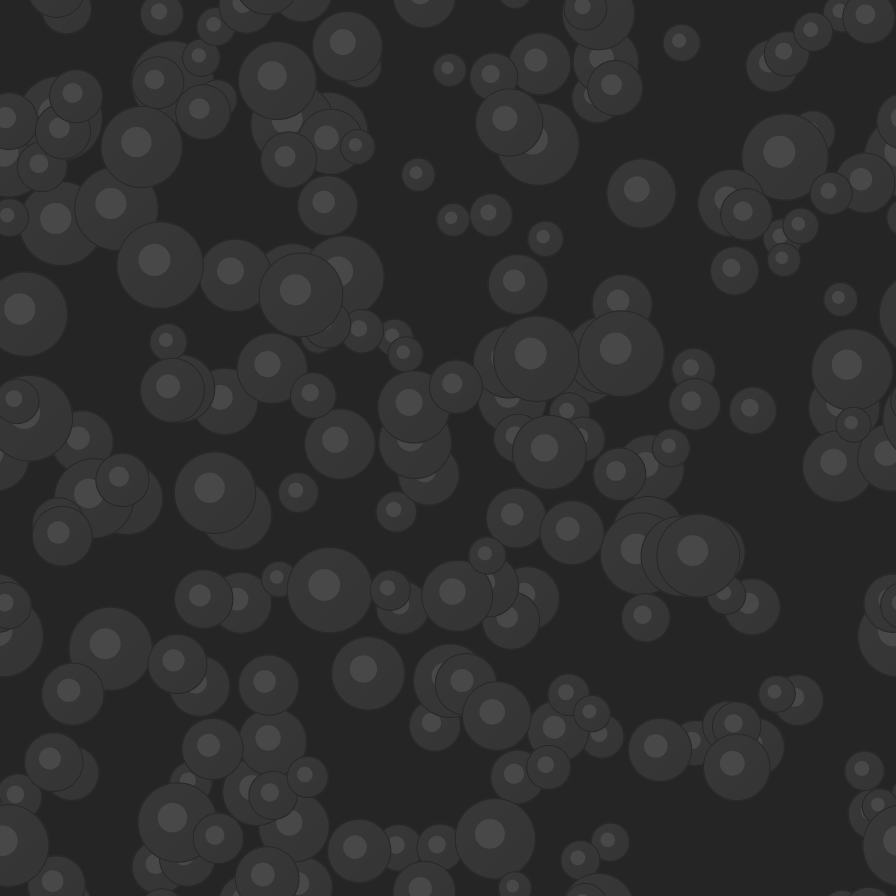
Give the GLSL for this pattern, as a Shadertoy shader.

```glsl
// Three independent random values in 0..1 for a disc index
vec3 hash31(float n) {
    vec3 h = fract(vec3(n) * vec3(0.1031, 0.1030, 0.0973));
    h += dot(h, h.yzx + 33.33);
    return fract((h.xxy + h.yzz) * h.zyx);
}

// Antialiased coverage of a signed distance
float coverage(float dist, float pixel) {
    return clamp(0.5 - dist / pixel, 0.0, 1.0);
}

void mainImage(out vec4 fragColor, in vec2 fragCoord) {
    float pixel = 1.0 / min(iResolution.x, iResolution.y);
    vec2 uv = fragCoord * pixel;
    float shade = 0.144;

    // Scattered discs, each painted over the ones before
    for (int i = 0; i < 197; i++) {
        vec3 rnd = hash31(float(i) + 7.0);
        float radius = mix(0.019, 0.049, rnd.z);

        // Offset to the nearest copy, so discs continue across the borders
        vec2 offset = uv - rnd.xy;
        offset -= floor(offset + 0.5);
        float dist = length(offset) - radius;
        if (dist > pixel) continue;

        // Body, slightly lighter towards the upper left
        float body = 0.212 + 0.006 * dot(offset, vec2(-0.7, 0.7)) / radius;

        // Small off-centre highlight
        vec2 toSpot = offset - radius * vec2(-0.13, 0.12);
        float spot = coverage(length(toSpot) - 0.365 * radius, pixel);
        body = mix(body, 0.283, spot);

        // Thin dark rim
        float rim = coverage(abs(dist + 0.0007) - 0.0007, pixel);
        body = mix(body, 0.148, 0.85 * rim);

        shade = mix(shade, body, coverage(dist, pixel));
    }

    fragColor = vec4(vec3(shade), 1.0);
}
```
